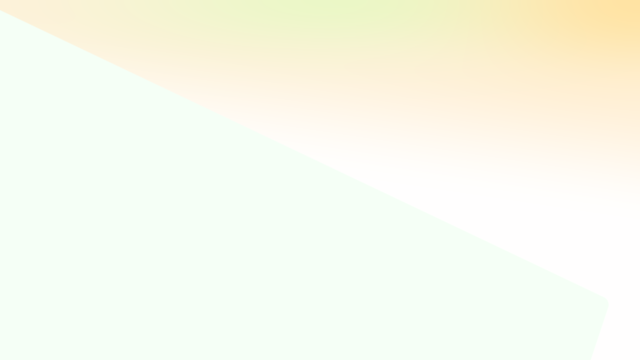
Write a WebGL 2 fragment shader that draws this background.

```glsl
#version 300 es
precision highp float;

uniform vec2 u_resolution;
out vec4 outColor;

const vec3 WHITE  = vec3(1.0, 0.998, 0.995);
const vec3 PEACH  = vec3(1.0, 0.945, 0.86);
const vec3 LIME   = vec3(0.92, 0.97, 0.78);
const vec3 AMBER  = vec3(1.0, 0.89, 0.64);
const vec3 MINT   = vec3(0.96, 1.0, 0.965);

// Soft elliptical light, 1 at its center
float glow(vec2 p, vec2 center, vec2 radius) {
    vec2 q = (p - center) / radius;
    return exp(-dot(q, q));
}

// Signed distance to the line a-b, positive on its left side
float lineSide(vec2 p, vec2 a, vec2 b) {
    vec2 dir = normalize(b - a);
    return dot(p - a, vec2(-dir.y, dir.x));
}

// Intersection of two half planes with a rounded corner
float roundedCorner(float d1, float d2, float radius) {
    vec2 d = vec2(d1, d2) + radius;
    return min(max(d.x, d.y), 0.0) + length(max(d, 0.0)) - radius;
}

// Warm sky: a tilted peach fade with lime and amber lights along the top
vec3 warmSky(vec2 p, float aspect) {
    float depth = 1.0 - p.y - 0.15 * p.x;
    vec3 color = mix(WHITE, PEACH, 1.0 - smoothstep(0.0, 0.36, depth));
    color = mix(color, LIME, glow(p, vec2(0.545 * aspect, 1.0), vec2(0.65, 0.145)));
    return mix(color, AMBER, glow(p, vec2(aspect, 1.0), vec2(0.42, 0.19)));
}

void main() {
    vec2 p = gl_FragCoord.xy / u_resolution.y;
    float aspect = u_resolution.x / u_resolution.y;
    float pixel = 1.0 / u_resolution.y;

    // Tilted mint panel
    float topEdge = lineSide(p, vec2(0.0, 0.972), vec2(0.944 * aspect, 0.174));
    float rightEdge = lineSide(p, vec2(0.951 * aspect, 0.15), vec2(0.923 * aspect, 0.0));
    float panel = roundedCorner(topEdge, rightEdge, 0.02);

    float coverage = 1.0 - smoothstep(-pixel, pixel, panel);
    outColor = vec4(mix(warmSky(p, aspect), MINT, coverage), 1.0);
}
```
